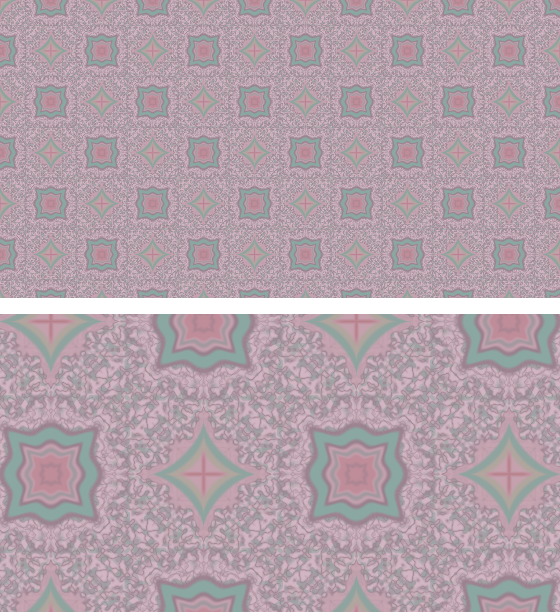
Top: the whole. Bottom: its middle third, enlarged.
This pattern is drawn by a WebGL 2 fragment shader. Its source:

```glsl
#version 300 es
precision highp float;

uniform vec2 u_resolution;
out vec4 fragColor;

vec2 hashGradient(vec2 cell) {
  vec3 h = fract(cell.xyx * vec3(0.1031, 0.1030, 0.0973));
  h += dot(h, h.yzx + 33.33);
  float angle = 6.2832 * fract((h.x + h.y) * h.z);
  return vec2(cos(angle), sin(angle));
}

float gradientNoise(vec2 p) {
  vec2 i = floor(p), f = p - i;
  vec2 u = f * f * f * (f * (f * 6.0 - 15.0) + 10.0);
  float low = mix(dot(hashGradient(i), f),
                  dot(hashGradient(i + vec2(1, 0)), f - vec2(1, 0)), u.x);
  float high = mix(dot(hashGradient(i + vec2(0, 1)), f - vec2(0, 1)),
                   dot(hashGradient(i + vec2(1, 1)), f - vec2(1, 1)), u.x);
  return mix(low, high, u.y);
}

float inside(float d, float edge, float blur) {
  return 1.0 - smoothstep(edge - blur, edge + blur, d);
}

float band(float d, float lo, float hi, float blur) {
  return inside(d, hi, blur) - inside(d, lo, blur);
}

// Mirrors the plane into one triangle:
// medallion at (0,0), star at (1,0), midpoint at (0.5,0.5).
vec2 foldToTriangle(vec2 p) {
  vec2 diagonal = vec2(p.x + p.y - 1.0, p.x - p.y - 1.0) * 0.5;
  vec2 d = diagonal - floor(diagonal + 0.5);
  vec2 a = abs(vec2(d.x + d.y, d.x - d.y));
  return a.x < a.y ? a.yx : a;
}

void main() {
  vec3 palePink = vec3(0.82, 0.71, 0.76);
  vec3 pink = vec3(0.77, 0.63, 0.68);
  vec3 rose = vec3(0.75, 0.55, 0.60);
  vec3 mauve = vec3(0.60, 0.50, 0.55);
  vec3 grey = vec3(0.61, 0.59, 0.61);
  vec3 teal = vec3(0.54, 0.66, 0.63);

  // Eleven half repeats across, counted down from the top edge
  vec2 p = vec2(gl_FragCoord.x, u_resolution.y - gl_FragCoord.y) / u_resolution.x * 11.0;
  float blur = max(10.0 / u_resolution.x, 0.014);
  vec2 a = foldToTriangle(p);
  vec2 s = vec2(1.0 - a.x, a.y);

  // Dense lace ground of small curls
  float coarse = gradientNoise(a * 10.0 + 3.7);
  float fine = gradientNoise(a * 25.0 + 11.3);
  float lace = 0.6 * coarse + fine;
  vec3 color = mix(vec3(0.72, 0.62, 0.66), palePink, smoothstep(0.0, 0.4, abs(lace)));
  color = mix(color, grey, 0.75 * smoothstep(0.0, 0.25, gradientNoise(a * 19.0 + 27.1)));
  color = mix(color, vec3(0.60, 0.65, 0.64), 0.6 * smoothstep(0.08, 0.3, gradientNoise(a * 23.0 + 51.9)));
  float lines = 0.6 * inside(abs(lace), 0.06, 0.06);
  color = mix(color, mauve, lines);

  // Broken pale frill around the medallion
  float scallop = cos(6.2832 * a.y / max(a.x, 0.001));
  float square = mix(a.x, length(a), 0.25) * (1.0 - 0.085 * scallop);
  float frill = mix(a.x, length(a), 0.5) + 0.16 * coarse + 0.05 * fine;
  color = mix(color, mix(palePink, mauve, 0.6 * lines), 0.7 * band(frill, 0.31, 0.44, 0.025));
  color = mix(color, mauve, 0.55 * band(frill, 0.355, 0.38, 0.018));
  color = mix(color, mauve, 0.45 * band(frill, 0.45, 0.475, 0.018));

  // Scalloped medallion, from rim to centre
  color = mix(color, mauve, 0.9 * inside(square, 0.315, blur));
  color = mix(color, teal, inside(square, 0.280, blur));
  color = mix(color, mauve, inside(square, 0.208, blur));
  color = mix(color, pink, inside(square, 0.182, blur));
  color = mix(color, grey, 0.85 * band(square, 0.130, 0.158, blur));
  color = mix(color, rose, inside(square, 0.118, blur));
  color = mix(color, mauve, 0.5 * band(square, 0.045, 0.070, blur));

  // Four-pointed star: broken pink surround, teal rim, pale arms
  float star = pow(pow(s.x, 0.7) + pow(s.y, 0.7), 1.0 / 0.7);
  float surround = star + 0.22 * coarse + 0.08 * fine;
  color = mix(color, pink, 0.85 * inside(surround, 0.47, 0.03));
  color = mix(color, mauve, 0.5 * band(surround, 0.46, 0.50, 0.025));
  color = mix(color, mix(teal, grey, 0.3), inside(star, 0.345, 0.025));
  color = mix(color, vec3(0.69, 0.65, 0.62), inside(star, 0.25, 0.03));
  color = mix(color, pink, inside(star, 0.17, 0.03));

  // Fine red cross at the heart of the star
  float arm = inside(s.y, 0.010, blur) * inside(s.x, 0.13, 0.05);
  color = mix(color, vec3(0.70, 0.45, 0.49), 0.75 * arm);

  fragColor = vec4(color, 1.0);
}
```
